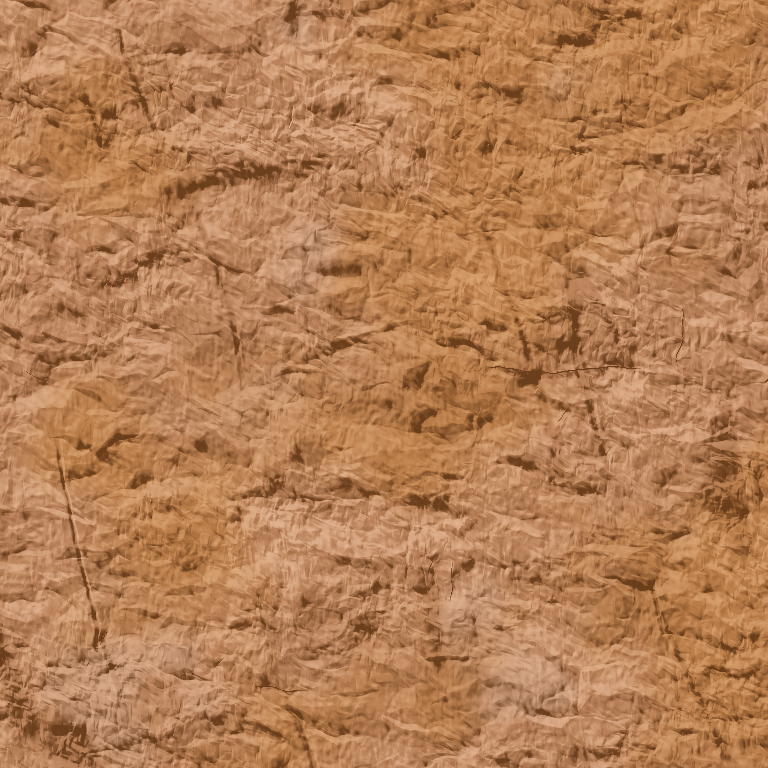
Give the GLSL for this texture, as a Shadertoy shader.

```glsl
// A sunlit cliff of broken ochre and pink rock. Angular chips of four sizes,
// steep fissures, slaty streaks and fine grain form a height field, which is lit
// from the upper left, given short cast shadows and tinted by mineral stains.

const vec2  TO_LIGHT      = vec2(-0.50, 0.866);
const float SLOPE_STEP    = 0.0016;  // distance over which slope is measured
const float TOP_TILT      = 1.15;    // steepness of the upper face of a chip
const float SIDE_SLOPE    = 1.5;
const float CHIP_RISE     = 0.34;    // height difference between chips
const float GAP_FLOOR     = -0.10;
const float FISSURE_LEAN  = 0.30;
const float FISSURE_DEPTH = 0.010;
const float SUN_CONTRAST  = 0.33;
const float SHADOW_TONE   = 0.27;
const float SHADOW_SLOPE  = 0.95;

const vec3 CREVICE    = vec3(0.39, 0.22, 0.09);
const vec3 PINK_MID   = vec3(0.73, 0.51, 0.355);
const vec3 PINK_PALE  = vec3(0.89, 0.71, 0.575);
const vec3 OCHRE_MID  = vec3(0.725, 0.485, 0.275);
const vec3 OCHRE_PALE = vec3(0.85, 0.64, 0.44);
const vec3 BLEACHED   = vec3(0.79, 0.64, 0.55);

vec3 hash33(vec3 p) {
    p = fract(p * vec3(0.1031, 0.1030, 0.0973));
    p += dot(p, p.yxz + 33.33);
    return fract((p.xxy + p.yxx) * p.zyx);
}

vec2 gradientAt(vec2 cell) {
    return hash33(vec3(cell + 71.0, 5.0)).xy * 2.0 - 1.0;
}

float gradientNoise(vec2 p) {
    vec2 i = floor(p), f = p - i;
    vec2 u = f * f * f * (f * (f * 6.0 - 15.0) + 10.0);
    vec2 e = vec2(1.0, 0.0);
    float low  = mix(dot(gradientAt(i), f),
                     dot(gradientAt(i + e.xy), f - e.xy), u.x);
    float high = mix(dot(gradientAt(i + e.yx), f - e.yx),
                     dot(gradientAt(i + e.xx), f - e.xx), u.x);
    return mix(low, high, u.y);
}

float fbm(vec2 p) {
    float sum = 0.0, amp = 1.0;
    for (int i = 0; i < 4; i++) {
        sum += amp * gradientNoise(p);
        p = mat2(1.6, 1.2, -1.2, 1.6) * p + 17.3;
        amp *= 0.5;
    }
    return sum;
}

// Upper envelope of randomly turned, flat-topped chips about one unit across.
float chips(vec2 p, float seed) {
    vec2 base = floor(p);
    float top = GAP_FLOOR;
    for (int y = -1; y <= 1; y++)
    for (int x = -1; x <= 1; x++) {
        vec2 cell = base + vec2(x, y);
        vec3 place = hash33(vec3(cell + 40.0, seed));
        vec3 form = hash33(vec3(cell + 40.0, seed + 13.0));
        vec2 d = p - cell - place.xy;
        vec2 axis = normalize(vec2(1.0, 2.4 * form.z - 1.5));
        vec2 a = abs(vec2(dot(d, axis), dot(d, vec2(-axis.y, axis.x))));
        float outline = max(max(a.x * 0.85, a.y * 1.2), abs(dot(d, vec2(0.75, 0.66))));
        float face = place.z * CHIP_RISE + dot(form.xy - 0.5, d) * TOP_TILT;
        top = max(top, face - SIDE_SLOPE * max(outline - 0.36, 0.0));
    }
    return top;
}

// Steep, broken cracks leaning down to the right.
float fissures(vec2 p) {
    float across = p.x + FISSURE_LEAN * p.y;
    float n = gradientNoise(vec2(across * 8.0, p.y * 1.5) + 9.2);
    float broken = smoothstep(0.0, 0.16, gradientNoise(p * vec2(6.0, 4.0) + 31.0));
    return (1.0 - smoothstep(0.008, 0.042, abs(n))) * broken;
}

float rockHeight(vec2 p) {
    vec2 q = p + 0.020 * vec2(gradientNoise(p * 11.0), gradientNoise(p * 11.0 + 50.0))
               + 0.007 * vec2(gradientNoise(p * 42.0), gradientNoise(p * 42.0 + 80.0));
    float rough = smoothstep(-0.30, 0.25, gradientNoise(p * 5.5 + 63.0));
    float h = 0.0, scale = 8.0;
    mat2 turn = mat2(0.94, 0.34, -0.34, 0.94);
    vec2 chip = q;
    for (int i = 0; i < 4; i++) {
        float strength = i == 0 ? 0.45 : mix(0.35, 0.85, i == 1 ? 1.0 - rough * 0.5 : rough);
        h += strength * chips(chip * vec2(0.85, 1.2) * scale, float(i) * 7.0 + 2.0) / scale;
        chip = turn * chip;
        scale *= 2.1;
    }
    // Grain and slaty streaks follow the lean of the fissures.
    vec2 grain = vec2(q.x + FISSURE_LEAN * q.y, q.y * 0.8);
    float slaty = smoothstep(0.0, 0.30, gradientNoise(p * 6.0 + 22.0));
    h += 0.75 * slaty * gradientNoise(grain * vec2(75.0, 15.0)) / 75.0;
    h += 0.45 * gradientNoise(grain * 55.0) / 55.0;
    h += 0.65 * gradientNoise(grain * 140.0) / 140.0;
    return h - FISSURE_DEPTH * fissures(q);
}

void mainImage(out vec4 fragColor, in vec2 fragCoord) {
    vec2 p = fragCoord / iResolution.y;

    // Sunlight on the slopes
    float h = rockHeight(p);
    float slope = (h - rockHeight(p + TO_LIGHT * SLOPE_STEP)) / SLOPE_STEP;
    float sun = slope / sqrt(1.0 + slope * slope);

    // Short cast shadows
    float cover = 0.0;
    for (int i = 1; i <= 4; i++) {
        float reach = 0.003 * float(i);
        cover = max(cover, rockHeight(p + TO_LIGHT * reach) - h - reach * SHADOW_SLOPE);
    }
    float shadow = smoothstep(0.0, 0.006, cover);

    // Tone and mineral stains
    float tone = 0.54 + SUN_CONTRAST * sun - SHADOW_TONE * shadow;
    tone += 0.18 * fbm(p * 5.0 + 12.0) + 0.20 * gradientNoise(p * 130.0);
    tone = clamp(tone - 0.24 * fissures(p), 0.0, 1.0);
    float ochre = 0.90 * smoothstep(-0.16, 0.28, fbm(p * 2.6 + vec2(3.7, 8.1)));
    float bleach = smoothstep(0.22, 0.50, fbm(p * 4.0 + 44.0)) * (1.0 - ochre);

    vec3 mid  = mix(mix(PINK_MID, OCHRE_MID, ochre), BLEACHED, 0.45 * bleach);
    vec3 pale = mix(PINK_PALE, OCHRE_PALE, ochre);
    vec3 rock = mix(CREVICE, mid, smoothstep(-0.12, 0.56, tone));
    rock = mix(rock, pale, smoothstep(0.48, 1.05, tone));
    fragColor = vec4(rock, 1.0);
}
```
